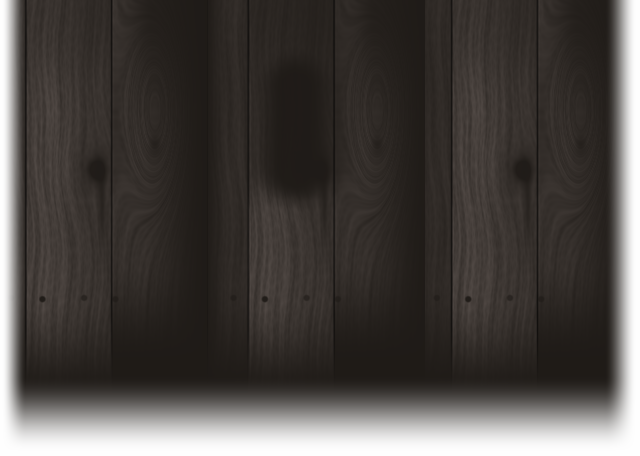
Give the GLSL for this texture, as a Shadertoy shader.

```glsl
#define BASE_COLOR vec3(0.122, 0.106, 0.092)
#define WOOD_LIGHT vec3(0.158, 0.146, 0.144)
#define BOARD_STARTS vec3(0.0404, 0.388, 0.7057)
#define BOARD_SPLIT 0.134
#define NAIL_HEIGHT 0.247
#define KNOT vec2(0.111, 0.447)
#define SMALL_KNOT vec2(0.202, 0.485)
#define GRAIN_DEPTH 0.17
#define FIBRE_DEPTH 0.28

vec2 hash2(vec2 p) {
    vec3 q = fract(p.xyx * vec3(0.1031, 0.103, 0.0973));
    q += dot(q, q.yzx + 33.33);
    return fract((q.xx + q.yz) * q.zy);
}

// Distance to the nearest scattered cell point
float cellular(vec2 p) {
    vec2 cell = floor(p), f = p - cell;
    float nearest = 2.0;
    for (int j = -1; j <= 1; j++)
        for (int i = -1; i <= 1; i++) {
            vec2 o = vec2(i, j);
            vec2 d = o + hash2(cell + o) - f;
            nearest = min(nearest, dot(d, d));
        }
    return sqrt(nearest);
}

float falloff(vec2 d, vec2 radius) {
    d /= radius;
    return exp(-dot(d, d));
}

float below(float a, float b, float x) {
    return 1.0 - smoothstep(a, b, x);
}

float seam(float x, float width) {
    return exp(-x * x / (width * width));
}

// Grain coordinate: straight lines that part around the knots
float grainCoord(vec2 b) {
    vec2 d = b - KNOT;
    float around = d.x * (1.0 - 0.6 * falloff(d, vec2(0.05, 0.075)));
    around += 0.006 * sin(b.y * 11.0 + 1.0) + 0.002 * sin(b.y * 31.0 + b.x * 20.0);
    vec2 e = b - SMALL_KNOT;
    float arch = sqrt(e.x * e.x + 0.0002) - 0.14 * e.y;
    float inArch = falloff(e - vec2(0.0, 0.05), vec2(0.045, 0.13));
    return b.x < BOARD_SPLIT ? around : mix(b.x + 0.004 * sin(b.y * 9.0), arch, inArch);
}

float grain(float u, float y) {
    float g = 0.45 * sin(u * 190.0 + 1.6 * sin(y * 5.0 + u * 23.0));
    g += 0.55 * sin(u * 437.0 + 2.0 * sin(u * 71.0) + 0.8 * sin(y * 13.0));
    g += 0.40 * sin(u * 883.0 + 2.5 * sin(u * 117.0) + sin(y * 19.0));
    return g;
}

// Light falling on each board
float boardLight(vec2 b) {
    float wide = (0.62 + 0.36 * seam(b.x - 0.035, 0.045)) * smoothstep(0.09, 0.25, b.y);
    wide *= 1.0 - 0.35 * smoothstep(0.52, 0.72, b.y);
    float dim = 0.56 * below(0.165, 0.285, b.x) * smoothstep(0.15, 0.31, b.y);
    dim *= 1.0 - 0.75 * smoothstep(0.48, 0.70, b.y) * smoothstep(0.14, 0.20, b.x);
    float narrow = 0.42 * smoothstep(-0.075, -0.025, b.x) * smoothstep(0.10, 0.28, b.y);
    return b.x < 0.0 ? narrow : (b.x < BOARD_SPLIT ? wide : dim);
}

void mainImage(out vec4 fragColor, in vec2 fragCoord) {
    vec2 p = fragCoord / iResolution.x;
    int copy = int(step(0.323, p.x) + step(0.664, p.x));
    vec2 b = vec2(p.x - BOARD_STARTS[copy], p.y);

    // Wood surface
    float light = boardLight(b);
    float u = grainCoord(b);
    float fibre = cellular(vec2(u * 260.0, p.y * 75.0)) - 0.5;
    float streak = cellular(vec2(u * 130.0, p.y * 7.0)) - 0.5;
    light *= 1.0 + GRAIN_DEPTH * grain(u, p.y) + FIBRE_DEPTH * (fibre + streak);

    // Soft shadow over the middle boards
    vec2 s = p - vec2(0.462, clamp(p.y, 0.447, 0.575));
    float shadow = below(0.022, 0.068, length(s));
    float veil = smoothstep(0.37, 0.46, p.y) * smoothstep(0.375, 0.40, p.x) * below(0.50, 0.57, p.x);
    light *= (1.0 - 0.97 * shadow) * (1.0 - 0.55 * veil);

    // Knots with a crack trailing below
    vec2 k = b - KNOT;
    float knot = falloff(k, vec2(0.013, 0.016)) + 0.5 * falloff(k, vec2(0.024, 0.035));
    knot += 0.65 * falloff(k - vec2(0.008, -0.06), vec2(0.006, 0.055));
    knot += 0.6 * falloff(b - SMALL_KNOT, vec2(0.009, 0.014));
    light *= 1.0 - min(knot, 0.95);

    // Nail heads
    for (int i = 0; i < 4; i++) {
        float f = float(i);
        float x = -0.023 + 0.049 * f + 0.016 * step(1.5, f);
        float r = length(b - vec2(x, NAIL_HEIGHT - 0.002 * mod(f, 2.0)));
        float strength = f == 1.0 ? 0.95 : 0.65;
        light *= 1.0 - strength * below(0.003, 0.0065, r);
    }

    // Seams and the thin lit rim beside them
    float gap = seam(b.x, 0.0016) + seam(b.x - BOARD_SPLIT, 0.0014) + 0.6 * seam(b.x + 0.065, 0.0015);
    float rim = seam(b.x - 0.003, 0.0012) + seam(b.x - BOARD_SPLIT - 0.003, 0.0012);
    light *= 1.0 + 0.25 * rim;
    vec3 color = BASE_COLOR + WOOD_LIGHT * light;
    color *= 1.0 - 0.55 * min(gap, 1.0) * smoothstep(0.1, 0.22, p.y);

    // White glow closing in from three sides
    float inside = smoothstep(0.003, 0.041, p.x) * below(0.945, 0.994, p.x);
    inside *= smoothstep(0.006, 0.126, p.y);
    fragColor = vec4(mix(vec3(0.995), color, inside), 1.0);
}
```
